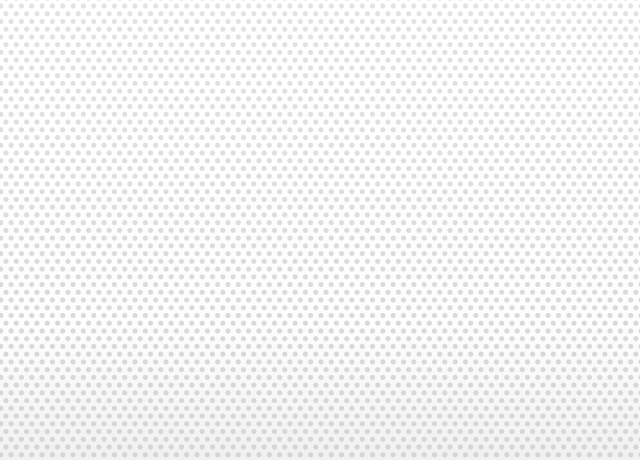
This pattern is drawn by a Shadertoy shader. Its source:

```glsl
// Pale grey dots in staggered rows over a near-white ground.
// Each point finds its nearest row and dot; the ground and the dots
// both darken slowly towards the bottom edge.

// Layout, in units of the canvas height
const float DOT_PITCH   = 0.02245;   // spacing of dots along a row
const float ROW_PITCH   = 0.01682;   // spacing of rows
const float DOT_RADIUS  = 0.00555;
const float FIRST_ROW   = 0.0114;    // height of the lowest full row
const float FIRST_DOT   = 0.0017;    // left shift of the unstaggered rows

// Tones
const vec3 GROUND_TOP    = vec3(1.0);
const vec3 GROUND_MIDDLE = vec3(0.991);
const vec3 GROUND_BOTTOM = vec3(0.943, 0.943, 0.945);
const vec3 DOT_TOP       = vec3(0.890);
const vec3 DOT_MIDDLE    = vec3(0.864);
const vec3 DOT_BOTTOM    = vec3(0.835);
const float SHADE_HEIGHT = 0.30;     // height where the lower shading begins

// Signed distance to the nearest dot, every other row shifted half a pitch
float dotDistance(vec2 p) {
    float row = round((p.y - FIRST_ROW) / ROW_PITCH);
    float stagger = 0.5 * mod(row, 2.0);
    float column = (p.x - FIRST_DOT) / DOT_PITCH - stagger;
    vec2 offset = vec2((column - round(column)) * DOT_PITCH,
                       p.y - FIRST_ROW - row * ROW_PITCH);
    return length(offset) - DOT_RADIUS;
}

// Soft vertical shading of the paper
vec3 groundColor(float height) {
    vec3 upper = mix(GROUND_MIDDLE, GROUND_TOP, smoothstep(SHADE_HEIGHT, 1.0, height));
    float shade = 1.0 - clamp(height / SHADE_HEIGHT, 0.0, 1.0);
    return mix(upper, GROUND_BOTTOM, pow(shade, 1.2));
}

// Dot tone, lightest at the top
vec3 dotColor(float height) {
    vec3 lower = mix(DOT_BOTTOM, DOT_MIDDLE, clamp(height * 2.0, 0.0, 1.0));
    return mix(lower, DOT_TOP, clamp(height * 2.0 - 1.0, 0.0, 1.0));
}

void mainImage(out vec4 fragColor, in vec2 fragCoord) {
    vec2 p = fragCoord / iResolution.y;
    float pixel = 1.0 / iResolution.y;

    // Edge coverage one pixel wide
    float coverage = clamp(0.5 - dotDistance(p) / pixel, 0.0, 1.0);

    fragColor = vec4(mix(groundColor(p.y), dotColor(p.y), coverage), 1.0);
}
```
